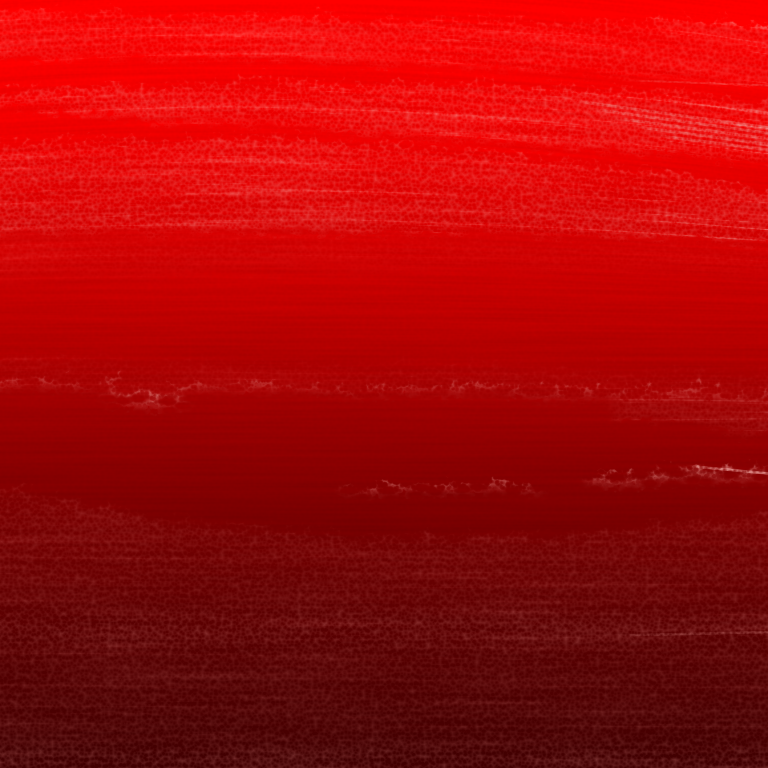
Give the GLSL for this background, as a WebGL 2 fragment shader.

```glsl
#version 300 es
precision highp float;
// Dry red brush strokes that darken from bright red at the top to maroon below.
// A vertical ramp is overlaid with curved, frayed bands of thin paint; stretched
// cellular noise gives bristle streaks, canvas grain and pale flecks.
uniform vec2 u_resolution;
out vec4 outColor;

#define PAPER vec3(0.92, 0.62, 0.60)
#define BEND 0.10
#define FRAY 0.030
#define EDGE 0.006
#define GRAIN_SCALE 190.0
#define STREAK_SCALE vec2(3.0, 150.0)
#define BAND_COVER 0.17
#define SHADE_COVER 0.095
#define FLECK_COVER 0.50
#define ROUGHNESS 1.7

vec2 hash2(vec2 p) {
    vec3 q = fract(p.xyx * vec3(0.1031, 0.1030, 0.0973));
    q += dot(q, q.yzx + 33.33);
    return fract((q.xx + q.yz) * q.zy);
}

// Distance to the nearest scattered point, about 0 to 1
float cell(vec2 p) {
    vec2 base = floor(p), f = fract(p);
    float nearest = 2.0;
    for (int k = 0; k < 9; k++) {
        vec2 o = vec2(k % 3, k / 3) - 1.0;
        vec2 d = o + hash2(base + o) - f;
        nearest = min(nearest, dot(d, d));
    }
    return sqrt(nearest);
}

// Parabola through heights at the left, middle and right
float arc(vec3 h, float x) {
    return h.x * (1.0 - x) * (1.0 - 2.0 * x) + h.y * 4.0 * x * (1.0 - x) + h.z * x * (2.0 * x - 1.0);
}

// Stroke between two arcs, p.y measured downward
float band(vec2 p, vec3 top, vec3 bottom, float soft) {
    float a = p.y - arc(top, p.x), b = arc(bottom, p.x) - p.y;
    return smoothstep(-soft, soft, a) * smoothstep(-soft, soft, b);
}

float window(float x, float a, float b) {
    return smoothstep(a - 0.02, a + 0.02, x) * (1.0 - smoothstep(b - 0.02, b + 0.02, x));
}

// Fine pale line from a to b, fading at its ends
float scratch(vec2 p, vec2 a, vec2 b, float width) {
    float d = abs(p.y - mix(a.y, b.y, (p.x - a.x) / (b.x - a.x)));
    return (1.0 - smoothstep(width * 0.3, width, d)) * window(p.x, a.x, b.x);
}

// Red level from top to bottom
float ramp(float t) {
    const float level[6] = float[6](1.0, 0.935, 0.76, 0.55, 0.375, 0.26);
    float s = clamp(t, 0.0, 0.9999) * 5.0;
    int i = int(s);
    return mix(level[i], level[i + 1], fract(s));
}

void main() {
    vec2 uv = gl_FragCoord.xy / u_resolution;
    vec2 p = vec2(uv.x, 1.0 - uv.y);

    // Bristle coordinates follow the bowed strokes near the top
    float bow = BEND * (1.0 - smoothstep(0.15, 0.5, p.y));
    vec2 q = vec2(p.x, p.y - bow * (p.x - 0.3) * (p.x - 0.3));
    float streak = cell(q * STREAK_SCALE);
    float fine = cell(q * STREAK_SCALE * vec2(2.3, 1.7) + 17.0);
    float grain = cell(p * GRAIN_SCALE);
    float clump = cell(q * vec2(34.0, 70.0) + 5.0);
    float crumb = cell(q * vec2(90.0, 130.0));
    float patches = cell(q * vec2(5.0, 26.0) + 9.0);

    // Frayed outline
    float fray = 0.5 * clump + 0.45 * crumb + 0.3 * grain - 0.6;
    vec2 r = p + vec2(0.0, FRAY * fray + 0.002 * sin(p.x * 23.0) + 0.0015 * sin(p.x * 51.0));

    // Thin paint in the bright strokes
    float dry = 0.75 * band(r, vec3(0.015, 0.025, 0.03), vec3(0.075, 0.082, 0.112), EDGE);
    dry += band(r, vec3(0.122, 0.108, 0.132), vec3(0.138, 0.174, 0.208), EDGE);
    dry += 0.95 * band(r, vec3(0.19, 0.188, 0.25), vec3(0.306, 0.300, 0.314), EDGE);
    dry += 0.25 * band(r, vec3(0.31, 0.32, 0.33), vec3(0.36, 0.34, 0.35), 0.02);
    dry += 0.2 * band(r, vec3(0.47, 0.48, 0.49), vec3(0.505, 0.51, 0.52), 0.012);
    dry += 0.4 * band(r, vec3(0.50, 0.51, 0.515), vec3(0.53, 0.52, 0.565), EDGE) * window(p.x, 0.8, 1.1);

    // Dull, grainy lower field
    float shade = band(r, vec3(0.637, 0.702, 0.667), vec3(1.1), 0.01);
    float ridge = exp(-pow((p.y - 0.82) / 0.025, 2.0)) + exp(-pow((p.y - 0.99) / 0.02, 2.0));

    // Broken crumbs along the dark ridges
    float crust = 0.6 * band(r, vec3(0.498, 0.504, 0.510), vec3(0.508, 0.514, 0.522), EDGE);
    crust += band(r, vec3(0.51), vec3(0.53), EDGE) * window(p.x, 0.14, 0.24);
    crust += 0.8 * band(r, vec3(0.634), vec3(0.643), EDGE) * window(p.x, 0.45, 0.70);
    crust += band(r, vec3(0.64, 0.632, 0.605), vec3(0.652, 0.643, 0.624), EDGE) * window(p.x, 0.77, 1.1);
    crust *= smoothstep(0.2, 0.7, clump) * (0.25 + 0.9 * smoothstep(0.3, 0.8, 0.5 * crumb + 0.5 * grain));

    // Pale bristle lines, dense at the upper right
    float gap = 0.6 * smoothstep(0.66, 0.95, streak) + 0.5 * smoothstep(0.7, 1.0, fine);
    float line = gap * (dry * (0.7 + 0.6 * smoothstep(0.7, 1.0, p.x)) + 0.12 * shade);
    for (int i = 0; i < 5; i++) {
        float k = float(i), end = 0.180 + 0.007 * k;
        line += 0.7 * scratch(p, vec2(0.76 + 0.025 * k, 0.133 + 0.011 * k), vec2(1.1, end), 0.003);
    }
    line += 0.4 * scratch(p, vec2(0.83, 0.105), vec2(1.1, 0.115), 0.002);
    line += scratch(p, vec2(0.91, 0.608), vec2(1.1, 0.626), 0.0025);
    line += 0.4 * scratch(p, vec2(0.82, 0.827), vec2(1.1, 0.821), 0.0025);
    line *= 0.4 + 1.1 * grain;

    // Layer the paint
    vec3 color = vec3(ramp(p.y), 0.0, 0.004 * p.y);
    color *= 1.0 + 0.06 * (streak - 0.5) + 0.03 * (fine - 0.5) + 0.03 * (grain - 0.5);
    float rough = (grain - 0.5) + 0.6 * (crumb - 0.5) + 0.5 * (streak - 0.5) + 0.4 * (patches - 0.5);
    float cover = BAND_COVER * dry + SHADE_COVER * shade * (0.8 + 0.45 * ridge);
    color = mix(color, PAPER, clamp(cover * max(0.92 + ROUGHNESS * rough, 0.0), 0.0, 1.0));
    color = mix(color, PAPER, clamp(FLECK_COVER * (crust + line), 0.0, 0.8));
    outColor = vec4(color, 1.0);
}
```
